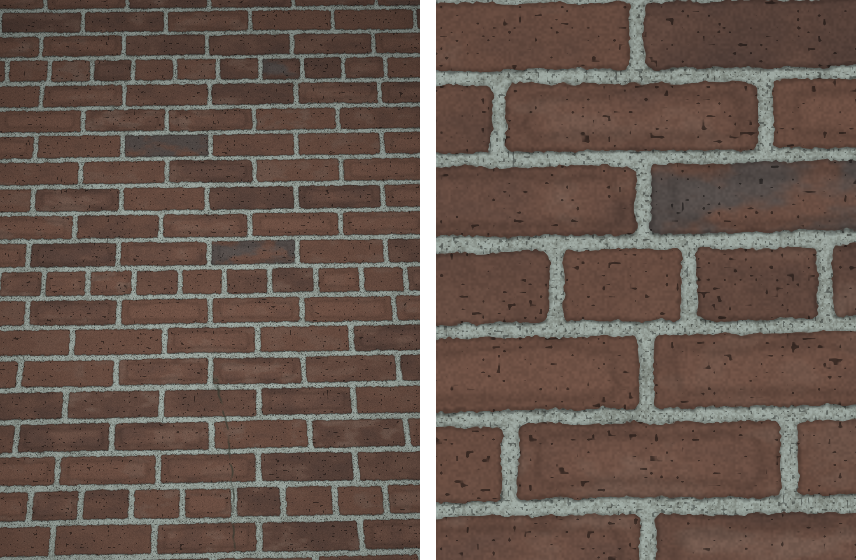
Left, the full canvas; right, a detail of the centre.
This texture is drawn by a Shadertoy shader. Its source:

```glsl
// Weathered brick wall seen at a slight upward angle: running bond with three
// header courses. Courses come from an inverse perspective curve, each brick is
// a jittered rounded box, and value noise gives stains, kiln marks and grit.

const vec2  CANVAS = vec2(100.0, 133.333);   // units across and down
const float FIRST_JOINT = 2.17;              // depth of the first full bed joint
const float COURSE_HEIGHT = 5.38;            // course height at the top
const float COURSE_GROWTH = 0.1545;          // added height per course
const float COURSE_SWAY = 0.53;              // slow unevenness of the courses
const float COURSE_COUNT = 19.0;             // courses per sway period
const float JOINT_RATIO = 0.175;             // mortar width per course height
const float JOINT_JITTER = 0.035;            // wander of upright joints
const float CORNER = 0.55;
const float AXIS_X = 49.8;                   // joints converge about this line

const vec3 BRICK_DARK  = vec3(0.300, 0.232, 0.208);
const vec3 BRICK_MID   = vec3(0.388, 0.284, 0.240);
const vec3 BRICK_LIGHT = vec3(0.415, 0.338, 0.300);
const vec3 BRICK_GREY  = vec3(0.285, 0.270, 0.265);
const vec3 MORTAR_DARK  = vec3(0.43, 0.45, 0.42);
const vec3 MORTAR_LIGHT = vec3(0.60, 0.64, 0.615);
const vec3 STAIN = vec3(0.20, 0.215, 0.18);

float hash(vec2 p) {
    vec3 q = fract(vec3(p.xyx) * 0.1031);
    q += dot(q, q.yzx + 33.33);
    return fract((q.x + q.y) * q.z);
}

float noise(vec2 p) {
    vec2 i = floor(p), f = fract(p);
    f = f * f * (3.0 - 2.0 * f);
    return mix(mix(hash(i), hash(i + vec2(1, 0)), f.x),
               mix(hash(i + vec2(0, 1)), hash(i + vec2(1, 1)), f.x), f.y);
}

float fbm(vec2 p) {
    float sum = 0.0, amp = 0.53;
    for (int i = 0; i < 4; i++) {
        sum += amp * noise(p);
        p = p * 2.03 + 17.3;
        amp *= 0.5;
    }
    return sum;
}

float roundBox(vec2 p, vec2 halfSize, float r) {
    vec2 q = abs(p) - halfSize + r;
    return length(max(q, 0.0)) + min(max(q.x, q.y), 0.0) - r;
}

// Continuous course number, counted downward
float courseAt(float y) {
    float a = 0.5 * COURSE_GROWTH;
    float disc = COURSE_HEIGHT * COURSE_HEIGHT + 4.0 * a * (y - FIRST_JOINT);
    float m = (sqrt(max(disc, 0.0)) - COURSE_HEIGHT) / COURSE_GROWTH;
    float height = COURSE_HEIGHT + COURSE_GROWTH * m;
    return 1.0 + m - COURSE_SWAY * sin(6.2832 * m / COURSE_COUNT) / height;
}

float jointAt(float i, float row) {
    return i + (hash(vec2(i + 40.0, row + 7.0)) - 0.5) * JOINT_JITTER;
}

vec3 brickColor(vec2 p, vec2 local, vec2 halfSize, float edge, vec2 id) {
    float tone = hash(id + 11.0), kind = hash(id + 23.0), mark = hash(id + 37.0);
    float blotch = fbm(p * vec2(0.22, 0.4) + tone * 31.0);
    vec3 col = mix(BRICK_DARK, BRICK_MID, smoothstep(0.0, 0.75, 0.55 * tone + 0.65 * blotch));
    col = mix(col, BRICK_LIGHT, 0.8 * smoothstep(0.5, 0.75, blotch) * kind);
    col = mix(col, BRICK_GREY, 0.85 * smoothstep(0.93, 0.97, kind) * smoothstep(0.25, 0.6, blotch));
    // Flat kiln mark set inside the face of some bricks
    float inset = roundBox(local, halfSize * vec2(0.83, 0.62), 1.0) + (blotch - 0.5) * 1.6;
    float rim = exp(-inset * inset * 5.0);
    col *= 1.0 + step(0.45, mark) * (0.06 * smoothstep(0.4, -0.5, inset) - 0.09 * rim);
    // Grain, pits and worn dark rim
    col *= 0.93 + 0.14 * noise(p * 5.0);
    col *= 1.0 - 0.45 * smoothstep(0.86, 0.95, noise(p * vec2(2.4, 3.0) + 80.0));
    col *= 1.0 - 0.2 * smoothstep(-0.45, 0.0, edge);
    return col;
}

vec3 mortarColor(vec2 p, float edge, float below) {
    float grit = 0.55 * noise(p * 4.5) + 0.45 * noise(p * 9.0 + 5.0);
    vec3 col = mix(MORTAR_DARK, MORTAR_LIGHT, smoothstep(0.1, 0.75, 0.65 * grit + 0.4 * fbm(p * 0.5)));
    col *= 1.0 - 0.35 * smoothstep(0.74, 0.9, noise(p * 5.5 + 50.0));
    // Contact shadow, deeper under a brick
    return col * (1.0 - mix(0.16, 0.42, below) * smoothstep(0.35, 0.0, edge));
}

void mainImage(out vec4 fragColor, in vec2 fragCoord) {
    vec2 uv = fragCoord / iResolution.xy;
    vec2 p = vec2(uv.x, 1.0 - uv.y) * CANVAS;
    float pixel = CANVAS.x / iResolution.x;

    // Course, with a gentle tilt that grows downward
    float course = courseAt(p.y + (p.x - 50.0) * mix(0.010, 0.019, p.y / CANVAS.y));
    float row = floor(course);
    float height = COURSE_HEIGHT + COURSE_GROWTH * (course - 1.0);

    // Brick within the course; header courses hold half-length bricks
    bool header = row == 3.0 || row == 11.0 || row == 18.0;
    float pitch = 19.62 + 0.02 * p.y + 0.00015 * p.y * p.y;
    float offset = 0.5 * mod(row, 2.0) + (hash(vec2(row, 3.0)) - 0.5) * 0.06;
    if (header) { pitch *= 0.5; offset = 0.15 + 0.018 * row; }
    float along = (p.x - AXIS_X) / pitch - offset;
    float i = floor(along);
    float left = jointAt(i, row), right = jointAt(i + 1.0, row);
    vec2 id = vec2(i + 60.0, row + 5.0);

    // Rounded brick with ragged edges
    vec2 local = vec2((along - 0.5 * (left + right)) * pitch, (course - row - 0.5) * height);
    local.y += (hash(id) - 0.5) * 0.22 + local.x * (hash(id + 71.0) - 0.5) * 0.02;
    vec2 halfSize = 0.5 * (vec2((right - left) * pitch, height) - JOINT_RATIO * height);
    float edge = roundBox(local, halfSize, CORNER);
    edge += (noise(p * 0.9) - 0.5) * 0.3 + (noise(p * 3.2) - 0.5) * 0.22;

    float below = smoothstep(0.0, 0.3, local.y - halfSize.y + 0.3);
    vec3 col = mix(brickColor(p, local, halfSize, edge, id), mortarColor(p, edge, below),
                   smoothstep(-0.6 * pixel, 0.6 * pixel, edge));

    // Thin trickle stain running down the lower middle
    float fall = p.y - 90.0;
    float path = 51.0 + 5.0 * (1.0 - exp(-0.08 * max(fall, 0.0))) + (noise(p.yy * 0.5) - 0.5) * 0.7;
    float width = 0.22 + 0.8 * exp(-fall * fall * 0.12);
    float trickle = smoothstep(width + 0.2, 0.0, abs(p.x - path)) * smoothstep(-1.0, 1.0, fall);
    col = mix(col, STAIN, 0.7 * trickle * smoothstep(0.15, 0.6, noise(p * 0.7 + 9.0)));

    // Uneven daylight, dimmer toward the top and corners
    vec2 c = uv - vec2(0.5, 0.42);
    col *= 1.06 - 0.42 * dot(c, c) - 0.08 * smoothstep(0.6, 1.0, uv.y);
    fragColor = vec4(col, 1.0);
}
```
